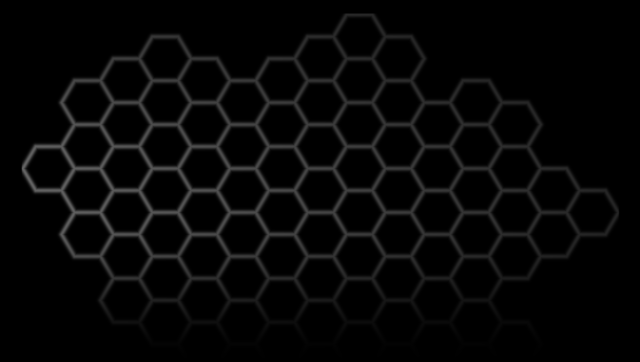
Write a Shadertoy shader that draws this background.

```glsl
// A patch of softly glowing grey honeycomb on black, dimming to the right and bottom.

// Lengths are in canvas heights, measured from the top left.
const vec2 FIRST_CELL = vec2(0.1345, 0.4655);
const float COLUMN_STEP = 0.1073;
const float CELL_HEIGHT = 0.1214;
const float LINE_WIDTH = 0.0071;
const float LEFT_GLOW = 0.40;
const float RIGHT_GLOW = 0.14;
const float BRIGHT_ROW = 0.50;
const vec2 CROP_MIN = vec2(0.060, 0.037);
const vec2 CROP_MAX = vec2(1.710, 1.0);

// Top and bottom cell of every column; rows count downwards.
const int COLUMNS = 15;
const int TOP_ROW[COLUMNS] = int[](0, -2, -2, -3, -2, -2, -2, -3, -3, -3, -1, -2, -1, 0, 1);
const int BOTTOM_ROW[COLUMNS] = int[](0, 1, 3, 3, 4, 3, 4, 3, 4, 3, 4, 3, 2, 1, 1);
const ivec2 LONE_CELL = ivec2(12, 4);

bool cellExists(ivec2 cell) {
    if (cell.x < 0 || cell.x >= COLUMNS) return false;
    bool inColumn = cell.y >= TOP_ROW[cell.x] && cell.y <= BOTTOM_ROW[cell.x];
    return inColumn || cell == LONE_CELL;
}

// Odd columns sit half a cell lower.
float columnShift(int column) {
    return 0.5 * float(column & 1);
}

// Signed distance to a flat-topped hexagon.
float hexagonDistance(vec2 p, float apothem) {
    const vec3 k = vec3(-0.8660254, 0.5, 0.5773503);
    p = abs(p);
    p -= 2.0 * min(dot(k.xy, p), 0.0) * k.xy;
    p -= vec2(clamp(p.x, -k.z * apothem, k.z * apothem), apothem);
    return length(p) * sign(p.y);
}

// Distance to the nearest outline among the neighbouring cells.
float honeycombDistance(vec2 p) {
    float apothem = COLUMN_STEP / sqrt(3.0);
    float stretch = 2.0 * apothem / CELL_HEIGHT;
    vec2 local = p - FIRST_CELL;
    int nearColumn = int(round(local.x / COLUMN_STEP));
    float nearest = 1.0;
    for (int i = -1; i <= 1; i++) {
        int column = nearColumn + i;
        float shift = columnShift(column);
        int nearRow = int(round(local.y / CELL_HEIGHT - shift));
        for (int j = -1; j <= 1; j++) {
            ivec2 cell = ivec2(column, nearRow + j);
            if (!cellExists(cell)) continue;
            vec2 center = vec2(float(column) * COLUMN_STEP,
                               (float(cell.y) + shift) * CELL_HEIGHT);
            vec2 offset = (local - center) * vec2(1.0, stretch);
            nearest = min(nearest, abs(hexagonDistance(offset, apothem)));
        }
    }
    return nearest;
}

// Light falls off from the left middle and vanishes at the bottom.
float lightLevel(vec2 p) {
    float across = mix(LEFT_GLOW, RIGHT_GLOW, clamp(p.x / CROP_MAX.x, 0.0, 1.0));
    float above = 1.0 - 0.38 * smoothstep(0.0, 0.45, BRIGHT_ROW - p.y);
    float below = 1.0 - smoothstep(0.58, 1.01, p.y);
    return across * above * below;
}

void mainImage(out vec4 fragColor, in vec2 fragCoord) {
    vec2 p = vec2(fragCoord.x, iResolution.y - fragCoord.y) / iResolution.y;
    float pixel = 1.0 / iResolution.y;

    // Soft outlines
    float d = honeycombDistance(p) / LINE_WIDTH;
    float glow = exp(-d * d) * lightLevel(p);

    // Trim the glow at the outer bounds
    vec2 inside = smoothstep(CROP_MIN - pixel, CROP_MIN + pixel, p)
                * (1.0 - smoothstep(CROP_MAX - pixel, CROP_MAX + pixel, p));
    fragColor = vec4(vec3(glow * inside.x * inside.y), 1.0);
}
```
